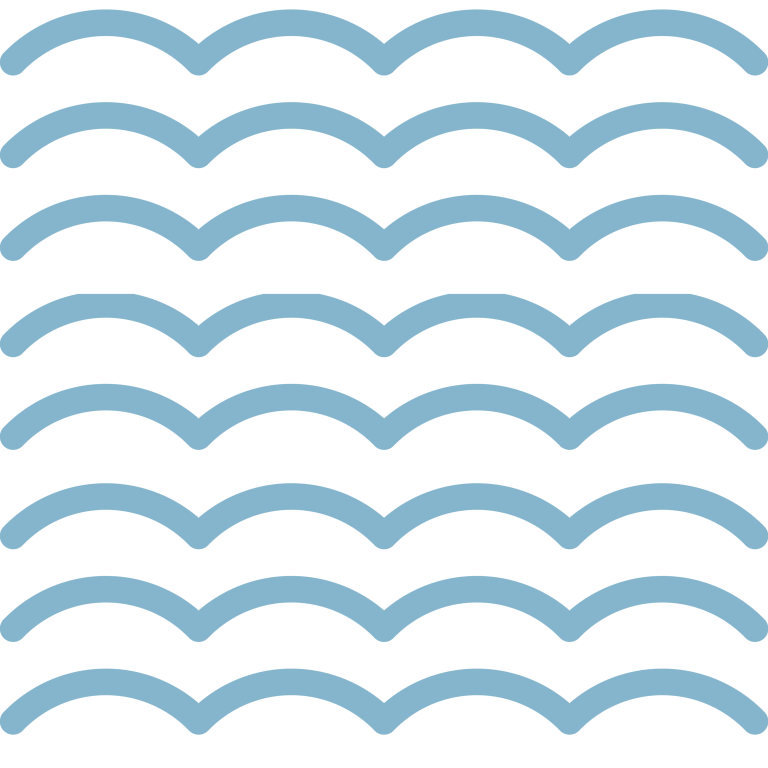
A three.js fragment shader for this pattern:

```glsl
// Eight rows of four round-capped blue wave arcs on white
#define ARCS 4.0
#define ROWS 8
#define LEFT 0.0171
#define PERIOD 0.2415
#define RISE 0.0514
#define HALF_WIDTH 0.0173
#define TOP_CREST 0.9704
#define ROW_STEP 0.1207
#define FLAT_ROW 3.0
#define FLAT_HEIGHT 0.0137
#define WAVE_BLUE vec3(0.52, 0.71, 0.80)

varying vec2 vUv;

// Distance to a stroked arc whose crest is at the origin
float arcStroke(vec2 p) {
  float halfSpan = 0.5 * PERIOD;
  float radius = (halfSpan * halfSpan + RISE * RISE) / (2.0 * RISE);
  vec2 q = vec2(abs(p.x), p.y + radius);
  vec2 tip = vec2(halfSpan, radius - RISE);
  bool withinSpan = q.x * tip.y < q.y * tip.x;
  float d = withinSpan ? abs(length(q) - radius) : distance(q, tip);
  return d - HALF_WIDTH;
}

// Crest height of a row; the rows sit in three slightly spread groups
float crestHeight(float row) {
  float groupGap = 0.0047 * step(3.0, row) + 0.0087 * step(5.0, row);
  return TOP_CREST - row * ROW_STEP - groupGap;
}

void main() {
  // Fold x into the nearest arc, keeping the outer ends free
  float x = vUv.x - LEFT;
  float arc = clamp(floor(x / PERIOD), 0.0, ARCS - 1.0);
  x -= (arc + 0.5) * PERIOD;

  // Union of all rows, with one row cut flat along its crests
  float d = 1.0;
  for (int i = 0; i < ROWS; i++) {
    float row = float(i);
    float y = vUv.y - crestHeight(row);
    float wave = arcStroke(vec2(x, y));
    if (row == FLAT_ROW) wave = max(wave, y - FLAT_HEIGHT);
    d = min(d, wave);
  }

  // Smooth edge about one output sample wide
  float edge = 0.7 * fwidth(vUv.y);
  float ink = 1.0 - smoothstep(-edge, edge, d);
  gl_FragColor = vec4(mix(vec3(1.0), WAVE_BLUE, ink), 1.0);
}
```
